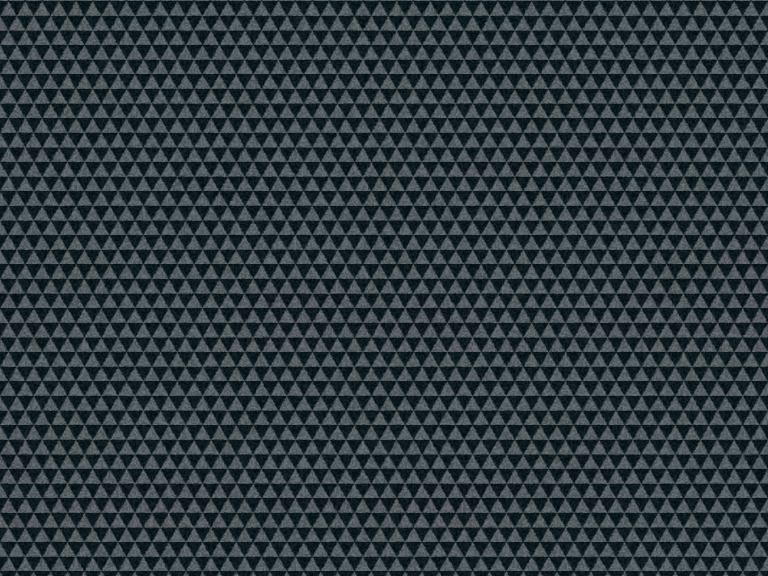
This pattern is drawn by a WebGL 1 fragment shader. Its source:

```glsl
precision highp float;

uniform vec2 u_resolution;

float hash(vec2 p) {
  vec3 q = fract(vec3(p.xyx) * 0.1031);
  q += dot(q, q.yzx + 33.33);
  return fract((q.x + q.y) * q.z);
}

float valueNoise(vec2 p) {
  vec2 cell = floor(p);
  vec2 f = fract(p);
  f = f * f * (3.0 - 2.0 * f);
  float low = mix(hash(cell), hash(cell + vec2(1.0, 0.0)), f.x);
  float high = mix(hash(cell + vec2(0.0, 1.0)), hash(cell + 1.0), f.x);
  return mix(low, high, f.y);
}

// Signed distance to the upright triangle of a row, in canvas heights.
float triangleDistance(vec2 local, vec2 size) {
  float slope = size.y / length(vec2(0.5 * size.x, size.y));
  float side = (abs(local.x) - 0.5 * (1.0 - local.y)) * size.x * slope;
  return max(side, -local.y * size.y);
}

void main() {
  vec2 uv = gl_FragCoord.xy / u_resolution;
  vec2 pos = gl_FragCoord.xy / u_resolution.y;
  vec2 repeats = vec2(45.5, 39.4);
  vec2 size = vec2(u_resolution.x / u_resolution.y, 1.0) / repeats;

  // Rows run from the top, each shifted by half a triangle.
  float depth = (1.0 - uv.y) * repeats.y - 0.09;
  float row = floor(depth);
  float column = uv.x * repeats.x + 0.5 * mod(row, 2.0);
  vec2 local = vec2(fract(column) - 0.5, 1.0 - fract(depth));

  // Woven thread makes the edges soft and slightly uneven.
  float weave = valueNoise(pos * 300.0);
  float grain = valueNoise(pos * 400.0 + 57.0) - 0.5;
  float dist = triangleDistance(local, size) + (weave - 0.5) * 0.0016;
  float blur = max(0.0021, 0.8 / u_resolution.y);
  float light = 1.0 - smoothstep(-blur, blur, dist);

  // A faint thread joins the triangle bases.
  float seam = 1.0 - smoothstep(0.0, 0.0022, local.y * size.y);
  light = max(light, 0.45 * seam);

  vec3 dark = vec3(0.042, 0.096, 0.116) + grain * 0.09;
  vec3 pale = vec3(0.340, 0.371, 0.381) + grain * 0.14;
  vec3 color = mix(dark, pale, light);

  // Faint tint drift across the cloth.
  float drift = valueNoise(pos * vec2(4.0, 9.0) + 11.0) - 0.5;
  color += light * drift * vec3(0.009, -0.004, -0.003);

  gl_FragColor = vec4(clamp(color, 0.0, 1.0), 1.0);
}
```
